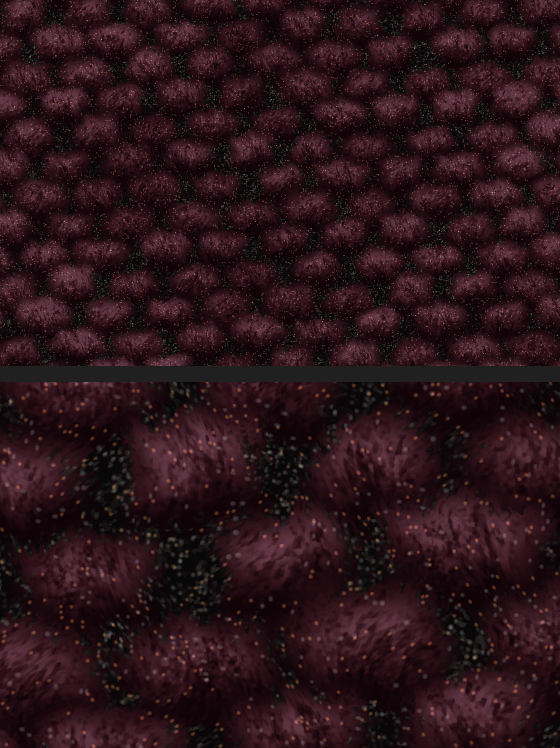
Top, the full canvas; bottom, a detail of the centre.
Give the GLSL for this texture, as a WebGL 2 fragment shader.

```glsl
#version 300 es
precision highp float;
// Plush burgundy weave: ragged, overlapping tufts in a tilted brick lattice,
// about nine across and twelve rows deep, layered top to bottom over a dark
// ground. Cellular noise makes the pile; layered sines vary the light.
uniform vec2 u_resolution;
out vec4 outColor;

const vec2 PITCH = vec2(0.166, 0.083);      // tuft spacing, canvas height = 1
const vec2 PHASE = vec2(0.007, 0.35);       // lattice shift: length, rows
const vec2 TUFT_HALF = vec2(0.073, 0.063);  // half size of a tuft
const float ROW_SLOPE = 0.068;
const float COLUMN_LEAN = 0.07;
const float JITTER = 0.022;
const float FUZZ = 0.75;
const float GRAIN = 0.42;
const vec2 FIBRE_SCALE = vec2(210.0, 105.0);
const float GRAIN_SCALE = 260.0;
const float SPECK_SCALE = 170.0;
const vec3 SHADOW = vec3(0.058, 0.010, 0.030);
const vec3 WINE = vec3(0.175, 0.058, 0.088);
const vec3 SHEEN = vec3(0.390, 0.220, 0.275);
const vec3 GROUND = vec3(0.032, 0.026, 0.030);
const vec3 GROUND_THREAD = vec3(0.290, 0.270, 0.245);
const vec3 WARM_GLINT = vec3(0.300, 0.190, 0.100);
const vec3 COOL_GLINT = vec3(0.150, 0.170, 0.170);

vec2 hash2(vec2 p) {
  vec3 a = fract(p.xyx * vec3(0.1031, 0.1030, 0.0973));
  a += dot(a, a.yzx + 33.33);
  return fract((a.xx + a.yz) * a.zy);
}

// Soft cellular noise: random cell values blended by distance
float cellNoise(vec2 p) {
  vec2 cell = floor(p), f = fract(p);
  float total = 0.0, weight = 0.0;
  for (int j = -1; j <= 1; j++)
    for (int i = -1; i <= 1; i++) {
      vec2 o = vec2(i, j);
      vec2 h = hash2(cell + o + 200.0);
      vec2 d = o + 0.2 + 0.6 * h - f;
      float w = exp(-8.0 * dot(d, d));
      total += w * fract(h.x * 7.0 + h.y * 13.0);
      weight += w;
    }
  return total / weight;
}

// Sparse round specks, one possible per cell
float specks(vec2 p, float density) {
  vec2 cell = floor(p);
  vec2 h = hash2(cell + 71.0);
  float d = length(fract(p) - 0.35 - 0.3 * h);
  float present = step(1.0 - density, hash2(cell + 413.0).x);
  return present * (1.0 - smoothstep(0.1, 0.55, d));
}

// Broad patches of light and shade
float patches(vec2 p) {
  return 0.5 * sin(4.1 * p.x + 2.3 * sin(3.7 * p.y))
       + 0.5 * sin(9.0 * p.y - 3.2 * p.x + 1.7 * sin(5.0 * p.x));
}

vec3 pileColor(float shade) {
  vec3 c = mix(SHADOW, WINE, smoothstep(0.0, 0.48, shade));
  return mix(c, SHEEN, smoothstep(0.34, 1.05, shade));
}

void main() {
  vec2 p = gl_FragCoord.xy / u_resolution.y;

  // Pile strands, bent so that their direction wanders, and single hairs
  vec2 bend = vec2(sin(31.0 * p.y + 17.0 * p.x), sin(38.0 * p.x - 11.0 * p.y));
  vec2 strand = p + 0.012 * bend;
  float fibre = cellNoise(strand * FIBRE_SCALE);
  float clump = cellNoise(p * vec2(62.0, 50.0) + bend);
  float grain = cellNoise(strand * GRAIN_SCALE + 40.0);
  float pile = 0.55 * fibre + 0.45 * clump;

  // Ground threads showing through the gaps
  float thread = 0.5 * smoothstep(0.5, 1.0, grain);
  thread += 0.8 * specks(p * SPECK_SCALE + bend, 0.32);
  vec3 color = mix(GROUND, GROUND_THREAD, thread * (0.3 + 0.7 * clump));
  color = mix(color, SHADOW, 0.6 * smoothstep(-0.2, 0.8, patches(p * 1.7 + 2.0)));

  // Tilted lattice with lumpy outlines
  float v = p.y - ROW_SLOPE * p.x;
  vec2 lattice = vec2(p.x + COLUMN_LEAN * (v - 0.61), v);
  float nearRow = floor(lattice.y / PITCH.y - PHASE.y + 0.5);
  vec2 lump = 0.005 * vec2(sin(83.0 * p.y + 29.0 * p.x), sin(71.0 * p.x + 2.0 * bend.x));

  // Lower rows lie over the rows above
  for (int j = 2; j >= -2; j--) {
    float row = nearRow + float(j);
    float shift = 0.5 * mod(row, 2.0);
    float nearColumn = floor((lattice.x - PHASE.x) / PITCH.x - shift + 0.5);
    for (int i = -1; i <= 1; i++) {
      float column = nearColumn + float(i);
      vec2 id = vec2(column, row) + 50.0;
      vec2 place = hash2(id), look = hash2(id + 91.0);
      vec2 center = vec2((column + shift) * PITCH.x + PHASE.x, (row + PHASE.y) * PITCH.y);
      center += JITTER * (place - 0.5);
      vec2 size = TUFT_HALF * mix(vec2(0.88, 0.8), vec2(1.12, 1.08), look);
      vec2 q = (lattice + lump - center) / size;
      q.y += 0.2 * (look.x - 0.5) * q.x;

      vec2 q2 = q * q;
      float edge = pow(dot(q2, q2 * sqrt(q2 + 0.001)), 0.2);
      edge = mix(edge, length(q), 0.4) + FUZZ * (0.65 * pile + 0.35 * grain - 0.5);
      float cover = 1.0 - smoothstep(0.76, 1.1, edge);

      float lit = smoothstep(-0.85, 0.5, q.y) * (1.0 - 0.5 * smoothstep(0.45, 1.1, edge));
      float tone = 0.68 + 0.34 * place.y + 0.15 * patches(center);
      float shade = lit * tone * (0.5 + 0.7 * pile) + 0.24 * (pile - 0.42);
      shade += GRAIN * (grain - 0.5) * (0.3 + 0.7 * lit);
      color = mix(color * (1.0 - 0.2 * cover), pileColor(shade), cover);
    }
  }

  // Warm and cool glints caught on single hairs
  color += WARM_GLINT * specks(p * SPECK_SCALE * 1.2 + 9.0 + bend, 0.06);
  color += COOL_GLINT * specks(p.yx * SPECK_SCALE + 31.0 + bend, 0.06);
  outColor = vec4(color, 1.0);
}
```
